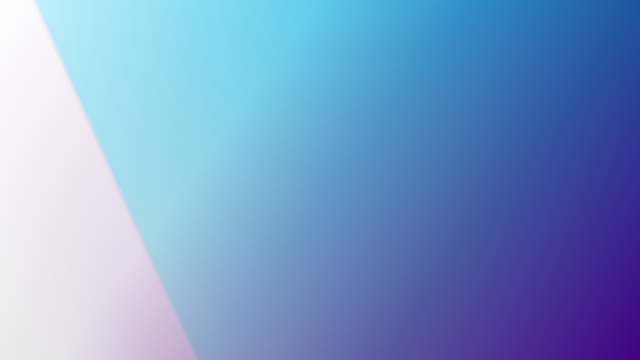
This background is drawn by a WebGL 2 fragment shader. Its source:

```glsl
#version 300 es
precision highp float;
// A slanted pale panel beside a cyan to violet field.
// Both are colour ramps along one diagonal axis; the field also blends
// between an upper and a lower ramp, and a soft line separates the two.

#define ASPECT (16.0 / 9.0)
#define AXIS vec2(0.81, 0.585)  // direction of the diagonal ramps
#define CREASE 0.72             // where the light part starts to darken
#define EDGE_START 0.097        // panel edge at the top
#define EDGE_SLOPE 0.447        // sideways drift of the edge per height
#define EDGE_SOFT 0.009
#define FRINGE 0.25             // strength of the pink line on the edge

uniform vec2 u_resolution;
out vec4 fragColor;

vec3 rgb(float r, float g, float b) { return vec3(r, g, b) / 255.0; }

float span(float a, float b, float x) { return clamp((x - a) / (b - a), 0.0, 1.0); }

// Five colours joined by straight segments along the diagonal.
vec3 ramp(float s, vec3 pale, vec3 bright, vec3 middle, vec3 deep, vec3 dark) {
    vec3 c = mix(pale, bright, span(0.1, CREASE, s));
    c = mix(c, middle, span(CREASE, 1.05, s));
    c = mix(c, deep, span(1.05, 1.44, s));
    return mix(c, dark, span(1.44, 2.03, s));
}

// Saturated blues above, greyer and warmer blues below.
vec3 fieldColor(float s, float down) {
    vec3 upper = ramp(s, rgb(190.0, 240.0, 251.0), rgb(95.0, 205.0, 235.0),
        rgb(48.0, 143.0, 200.0), rgb(30.0, 85.0, 160.0), rgb(25.0, 0.0, 130.0));
    vec3 lower = ramp(s, rgb(235.0, 245.0, 250.0), rgb(205.0, 222.0, 229.0),
        rgb(142.0, 160.0, 198.0), rgb(90.0, 90.0, 160.0), rgb(65.0, 0.0, 130.0));
    return mix(upper, lower, down);
}

// White to lilac, turning neutral grey away from the edge.
vec3 panelColor(float s, float edge) {
    vec3 c = mix(vec3(1.0), rgb(228.0, 217.0, 233.0), span(0.0, CREASE, s));
    c = mix(c, rgb(190.0, 166.0, 203.0), span(CREASE, 1.03, s));
    vec3 neutral = vec3(1.0 - 0.135 * s);
    return mix(c, neutral, smoothstep(0.08, 0.48, -edge));
}

void main() {
    vec2 uv = gl_FragCoord.xy / u_resolution;
    vec2 p = vec2(uv.x * ASPECT, 1.0 - uv.y);  // y runs downwards
    float s = dot(p, AXIS);

    // Signed distance to the slanted edge, positive on the blue side.
    float edge = (p.x - EDGE_START - EDGE_SLOPE * p.y) / length(vec2(1.0, EDGE_SLOPE));
    float soft = max(EDGE_SOFT, 0.75 / u_resolution.y);
    float side = smoothstep(-soft, soft, edge);
    vec3 color = mix(panelColor(s, edge), fieldColor(s, p.y), side);

    // Faint pink line along the edge.
    float line = exp(-pow(edge / soft, 2.0));
    color = mix(color, rgb(222.0, 180.0, 212.0), FRINGE * line * (0.4 + 0.6 * p.y));

    fragColor = vec4(color, 1.0);
}
```
